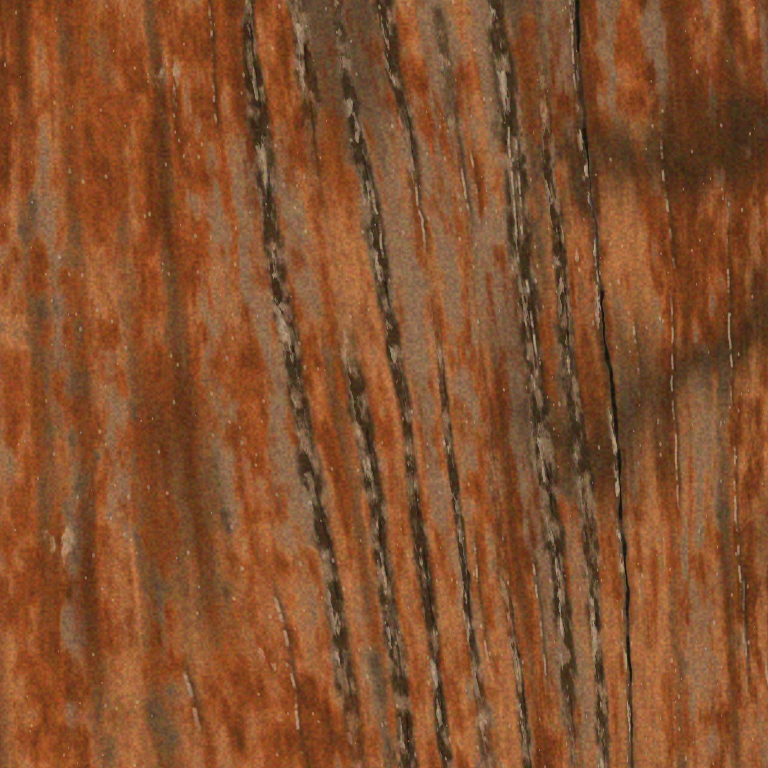
A WebGL 1 fragment shader for this texture:

```glsl
precision highp float;
// Weathered reddish timber: leaning grain built from stretched noise, broad crumbly
// veins with flaking edges placed by a loop, one ragged main crack, shadowed
// cathedral patches, pale scratches, and cellular flecks under fine speckle.
uniform vec2 u_resolution;

const vec3 ORANGE = vec3(0.585, 0.29, 0.125);
const vec3 TAN    = vec3(0.66, 0.42, 0.25);
const vec3 RUST   = vec3(0.44, 0.225, 0.105);
const vec3 GREY   = vec3(0.53, 0.42, 0.32);
const vec3 UMBER  = vec3(0.22, 0.16, 0.095);
const vec3 PALE   = vec3(0.76, 0.66, 0.55);
const vec3 CRACK  = vec3(0.09, 0.075, 0.05);

const float LEAN = 0.14;          // sideways drift of the grain down the board
const float VEIN_START = 0.325;   // first vein, at the top edge
const float VEIN_STEP = 0.062;
const float MAIN_CRACK = 0.75;
const float SPECKLE_SCALE = 290.0;
const float SPECKLE = 0.20;
const float TINT_SPECKLE = 0.08;

float hash(vec2 p) {
  vec3 q = fract(p.xyx * 0.1031);
  q += dot(q, q.yzx + 33.33);
  return fract((q.x + q.y) * q.z);
}

float noise(vec2 p) {
  vec2 i = floor(p), f = fract(p);
  f = f * f * (3.0 - 2.0 * f);
  return mix(mix(hash(i), hash(i + vec2(1, 0)), f.x),
             mix(hash(i + vec2(0, 1)), hash(i + vec2(1, 1)), f.x), f.y);
}

float layered(vec2 p) {
  float sum = 0.0, amp = 0.533;
  for (int i = 0; i < 4; i++) {
    sum += amp * noise(p);
    p = p * 2.03 + 17.7;
    amp *= 0.5;
  }
  return sum;
}

// Cellular spots: a share of the cells holds one spot of random radius.
float flecks(vec2 p, float share) {
  vec2 cell = floor(p);
  float spot = 0.0;
  for (int y = -1; y <= 1; y++)
    for (int x = -1; x <= 1; x++) {
      vec2 c = cell + vec2(x, y);
      vec2 centre = c + vec2(hash(c + 3.1), hash(c + 41.7));
      float radius = 0.12 + 0.25 * hash(c + 77.3);
      float on = step(hash(c + 19.9), share);
      spot = max(spot, on * (1.0 - smoothstep(radius * 0.4, radius, length(p - centre))));
    }
  return spot;
}

float line(float d, float halfWidth) {
  return 1.0 - smoothstep(halfWidth * 0.3, halfWidth * 1.2 + 0.5 / u_resolution.y, abs(d));
}

float bell(float d, float width) { return exp(-d * d / (width * width)); }

void main() {
  vec2 uv = gl_FragCoord.xy / u_resolution;
  float down = 1.0 - uv.y;

  // Grain coordinate: constant along a fibre
  float g = uv.x - (LEAN * bell(uv.x - 0.52, 0.36) + 0.01) * down;
  g += 0.004 * sin(down * 7.0 + g * 17.0) + 0.0015 * sin(down * 23.0 + g * 40.0);

  // Fibres, with short mottling that breaks up the long stripes
  float broad = layered(vec2(g * 15.0, down * 1.3));
  float fine = layered(vec2(g * 60.0 + 9.0, down * 5.0));
  float mottle = layered(vec2(g * 75.0, down * 30.0) + 13.0);
  float hair = noise(vec2(g * 170.0, down * 14.0));
  float cloud = layered(uv * 4.5 + 31.0);
  float tone = 0.35 * broad + 0.2 * fine + 0.25 * cloud + 0.2 * mottle;
  vec3 col = mix(RUST, ORANGE, smoothstep(0.38, 0.52, tone));
  float light = 0.2 * broad + 0.25 * fine + 0.3 * cloud + 0.25 * mottle + 0.05 * (uv.x - 0.2);
  col = mix(col, TAN, 0.9 * smoothstep(0.47, 0.61, light));
  col *= 0.8 + 0.14 * hair + 0.26 * mottle;

  // Grey weathering, strongest high up and right of the middle
  float worn = 0.65 * layered(vec2(g * 34.0, down * 3.5) + 57.0) + 0.35 * mottle;
  worn += 0.17 * bell(uv.x - 0.62, 0.17) * (1.0 - down) - 0.03 * smoothstep(0.4, 0.1, uv.x);
  col = mix(col, GREY, 0.8 * smoothstep(0.51, 0.7, worn));

  // Soft dark streaks all over
  float streak = noise(vec2(g * 36.0 + 5.0, down * 1.6)) + 0.5 * (mottle - 0.5);
  col = mix(col, UMBER, 0.5 * smoothstep(0.66, 0.98, streak));

  // Cathedral shadows on the right, broken into patches
  float fold = down + 0.8 * sqrt(pow(uv.x - 0.79, 2.0) + 0.003);
  fold += 0.3 * (cloud - 0.5) + 0.12 * (fine - 0.5);
  float band = bell(fract(fold / 0.34 + 0.72) - 0.5, 0.24);
  float patches = smoothstep(0.36, 0.62, layered(uv * 6.0 + 3.0) + 0.4 * (mottle - 0.5));
  band *= patches * smoothstep(0.6, 0.74, uv.x) * smoothstep(0.85, 0.6, down);
  col = mix(col, UMBER, 0.7 * band);

  // Broad veins: crumbly grey-brown, with short cracks and ragged flakes
  float crumb = layered(vec2(g * 110.0, down * 48.0) + 71.0);
  float flake = smoothstep(0.54, 0.68, layered(vec2(g * 150.0, down * 50.0) + 29.0));
  for (int i = 0; i < 7; i++) {
    float k = float(i), r = hash(vec2(k, 5.0));
    float jag = 0.007 * (layered(vec2(k * 9.0, down * 24.0)) - 0.5);
    float d = g - VEIN_START - VEIN_STEP * k - 0.02 * (r - 0.5) + jag;
    float life = smoothstep(0.0, 0.5, noise(vec2(k * 13.0 + 2.0, down * 3.0)));
    float width = 0.009 + 0.008 * r + 0.006 * (noise(vec2(k * 7.0, down * 7.0)) - 0.5);
    vec3 fill = mix(UMBER, GREY, smoothstep(0.35, 0.75, crumb));
    col = mix(col, fill, 0.9 * life * smoothstep(0.1, 0.75, bell(d, width) + 0.5 * (mottle - 0.5)));
    float split = smoothstep(0.5, 0.7, noise(vec2(k * 17.0, down * 26.0)));
    col = mix(col, CRACK, 0.5 * split * life * line(d - 0.003, 0.0016));
    col = mix(col, PALE, 0.65 * flake * life * bell(d + 0.003, 0.006));
  }

  // Main crack, ragged and pinched shut in places
  float gap = g - MAIN_CRACK + 0.008 * (layered(vec2(3.0, down * 34.0)) - 0.5);
  col = mix(col, mix(UMBER, GREY, crumb * 0.7), 0.75 * bell(gap + 0.002, 0.008));
  col = mix(col, PALE, 0.75 * flake * bell(gap + 0.005, 0.005));
  float open = 0.0005 + 0.0036 * noise(vec2(8.0, down * 45.0));
  float pinch = smoothstep(0.2, 0.42, noise(vec2(21.0, down * 38.0)));
  col = mix(col, CRACK, (0.35 + 0.55 * pinch) * line(gap, open));

  // Thin broken scratches along the grain
  for (int i = 0; i < 20; i++) {
    float k = float(i);
    float d = g - sqrt(hash(vec2(k, 71.0))) + 0.006 * (layered(vec2(k, down * 30.0)) - 0.5);
    float along = abs(down - hash(vec2(k, 23.0))) - 0.05 - 0.13 * hash(vec2(k, 47.0));
    float kept = smoothstep(0.4, 0.6, layered(vec2(k * 5.0, down * 70.0)));
    float run = 1.0 - smoothstep(-0.05, 0.0, along);
    col = mix(col, UMBER, 0.5 * run * bell(d - 0.003, 0.0035));
    col = mix(col, PALE, 0.65 * run * kept * line(d, 0.0017));
  }

  // Flecks and a few larger chips
  col = mix(col, PALE, 0.5 * flecks(vec2(g, down) * vec2(140.0, 80.0), 0.05));
  float chip = flecks(vec2(g, down) * vec2(14.0, 9.0) + 0.8 * mottle, 0.03);
  col = mix(col, PALE, 0.6 * chip * smoothstep(0.45, 0.65, crumb));

  // Speckle, shared and tinted
  vec2 s = uv * SPECKLE_SCALE;
  vec3 tint = vec3(noise(s + 11.0), noise(s + 137.0), noise(s + 271.0)) - 0.5;
  col *= 1.0 + SPECKLE * (noise(s * 1.1 + 400.0) - 0.5);
  col += TINT_SPECKLE * tint;
  gl_FragColor = vec4(clamp(col, 0.0, 1.0), 1.0);
}
```
